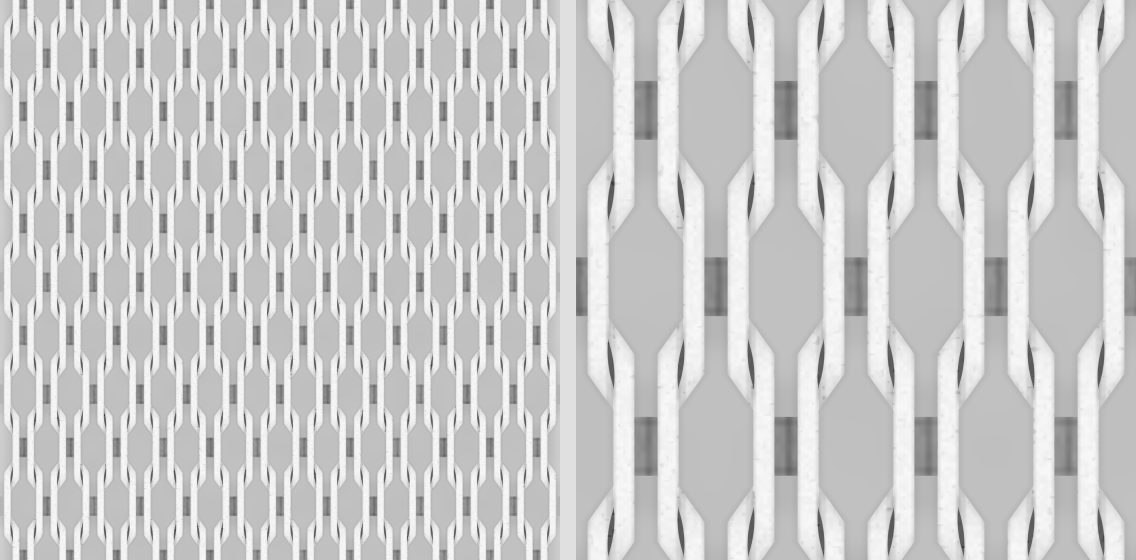
Left: the whole. Right: its middle third, enlarged.
This texture is drawn by a Shadertoy shader. Its source:

```glsl
// Woven lattice of pale vertical strands that step sideways to form long
// hexagonal openings, with dark cross bars behind the narrow gaps.
// Mirror folding reduces each repeat to one strand joint, drawn by distances.

const vec2 REPEATS = vec2(12.0, 5.0);   // across, down
const float ASPECT = 2.4;               // height of a repeat over its width
const float STRAND_OFFSET = 0.092;      // strand centre from the joint axis
const float STRAND_HALF = 0.075;

float hash(vec2 p) {
    vec3 q = fract(vec3(p.xyx) * 0.1031);
    q += dot(q, q.yzx + 33.33);
    return fract((q.x + q.y) * q.z);
}

float noise(vec2 p) {
    vec2 i = floor(p), f = fract(p);
    f = f * f * (3.0 - 2.0 * f);
    return mix(mix(hash(i), hash(i + vec2(1, 0)), f.x),
               mix(hash(i + vec2(0, 1)), hash(i + vec2(1, 1)), f.x), f.y);
}

// Distance from 0 to the nearest whole number, mirrored
float fold(float x) { return abs(fract(x + 0.5) - 0.5); }

// Outer edge of a strand: straight, then a slanted tip
float outerEdge(float t) {
    float inner = STRAND_OFFSET - STRAND_HALF;
    float outer = STRAND_OFFSET + STRAND_HALF;
    return clamp(outer - 0.71 * (t - 0.07), -inner, outer);
}

// Signed distance to the two overlapping strands of a joint
float jointDistance(vec2 j) {
    return max(j.x - outerEdge(j.y), -outerEdge(-j.y) - j.x);
}

// Cross bar tone blended over the background
float addBar(float tone, vec2 p, vec2 center, float aa) {
    vec2 q = p - center;
    vec2 id = floor(q + 0.5);
    vec2 d = (q - id) * vec2(1.0, ASPECT);
    float cover = 1.0 - smoothstep(-aa, aa, abs(d.y) - 0.21);
    cover *= 1.0 - smoothstep(-aa, aa, abs(d.x) - 0.10);
    float shade = 0.565 + 0.06 * (hash(id + center * 7.0) - 0.5);
    shade -= 0.09 * smoothstep(0.045, 0.0, abs(d.x - 0.02));
    shade -= 0.05 * smoothstep(0.04, 0.0, abs(abs(d.y) - 0.17));
    shade += 0.05 * (noise(p * vec2(25.0, 40.0)) - 0.5);
    // Bars cut by the canvas border are washed out
    float border = step(abs(id.x + center.x - 6.0), 5.75);
    return mix(tone, mix(0.71, shade, border), cover);
}

// Flat grey backing with soft shade beside the strands and in narrow gaps
float backing(vec2 p, vec2 uv, float d, float gap) {
    float tone = 0.752 - 0.035 * smoothstep(0.06, 0.0, d);
    tone -= 0.035 * gap;
    tone += 0.012 * (noise(p * vec2(3.0, 6.0)) - 0.5);
    float rim = min(uv.x, 1.0 - uv.x);
    return tone + 0.05 * smoothstep(0.02, 0.0, rim);
}

// Painted metal: white face, grey edges, greyer tips and a dark slit
float strandTone(vec2 j, vec2 p, float aa) {
    float inner = STRAND_OFFSET - STRAND_HALF;
    float seam = clamp(-0.12 * j.y, -inner, inner);
    float side = j.x > seam ? 1.0 : -1.0;
    float across = abs(j.x - side * STRAND_OFFSET) / STRAND_HALF;
    float toTip = side * j.y;

    float tone = 0.955 - 0.085 * smoothstep(0.55, 1.0, across);
    float slant = (outerEdge(toTip) - side * j.x) / STRAND_HALF;
    float tip = smoothstep(-0.08, 0.18, toTip);
    tone -= tip * (0.045 + 0.05 * smoothstep(0.7, 0.0, slant));

    // Seam between the strands, opening into a lens shaped slit
    float seamDist = abs(j.x - seam);
    float overlap = smoothstep(0.32, 0.2, abs(j.y));
    tone -= 0.10 * overlap * smoothstep(0.03, 0.0, seamDist);
    float lens = 0.019 * (1.0 - j.y * j.y / 0.029);
    tone = mix(tone, 0.36, 1.0 - smoothstep(-aa, aa, seamDist - lens));

    // Fine grain and scattered chips, denser near the edges
    float grain = noise(p * vec2(34.0, 80.0));
    float chip = smoothstep(0.80, 0.95, noise(p * vec2(26.0, 61.0) + 40.0));
    tone += 0.035 * (grain - 0.5);
    return tone - chip * (0.03 + 0.07 * across * across);
}

void mainImage(out vec4 fragColor, in vec2 fragCoord) {
    vec2 uv = fragCoord / iResolution.xy;
    vec2 p = vec2(uv.x, 1.0 - uv.y) * REPEATS;
    float aa = 0.7 * REPEATS.x / iResolution.x;

    // Joint space: x across the strands, y along them
    vec2 j = vec2(fold(p.x) - 0.25, (fold(p.y) - 0.25) * ASPECT);
    float d = jointDistance(j);
    float gap = smoothstep(0.14, 0.18, j.x * -sign(j.y))
              * smoothstep(0.0, 0.25, abs(j.y));
    gap = max(gap, smoothstep(0.14, 0.18, -j.x * sign(j.y))
              * smoothstep(0.1, 0.3, abs(j.y)));

    float tone = backing(p, uv, d, gap);
    tone = addBar(tone, p, vec2(0.5, -0.005), aa);
    tone = addBar(tone, p, vec2(0.0, 0.52), aa);
    tone = mix(tone, strandTone(j, p, aa), 1.0 - smoothstep(-aa, aa, d));
    fragColor = vec4(vec3(clamp(tone, 0.0, 1.0)), 1.0);
}
```
